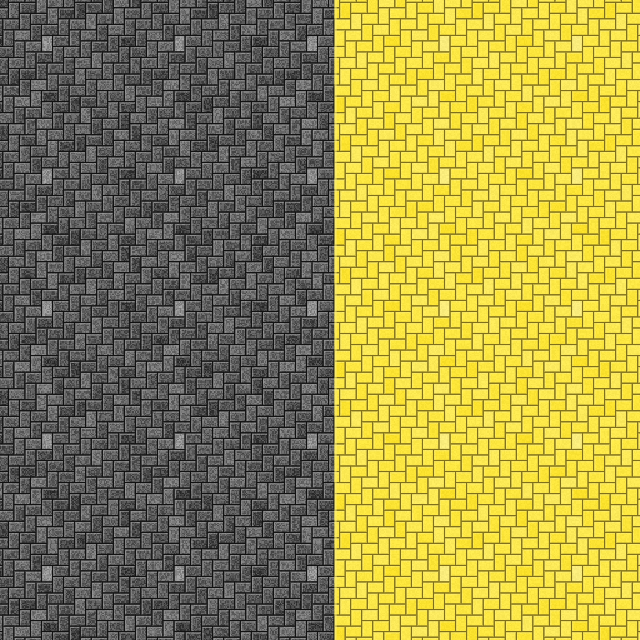
Reproduce this pattern procedurally as a WebGL 1 fragment shader.

```glsl
precision highp float;
// Herringbone paving of 3:2 bricks, charcoal on the left and yellow on the right.

uniform vec2 u_resolution;

const float UNIT = 0.207031 / 24.0;         // bricks are 3 by 2 units
const float REPEAT = 24.0;                  // units before the shades recur
const vec2 ANCHOR = vec2(0.4789, 0.5048);   // lower left of the palest brick
const float BORDER = 0.5225;                // where charcoal meets yellow
const float TRIM = 0.0035;                  // pale strip along the border
const float JOINT = 0.12;                   // half width of a joint, in units
const float BEVEL = 0.24;                   // width of the lit rim, in units
const float GRAIN = 512.0;                  // grains across the canvas

const vec3 CHARCOAL = vec3(0.355);
const vec3 CHARCOAL_RIM = vec3(0.56);
const vec3 CHARCOAL_JOINT = vec3(0.07);
const vec3 YELLOW = vec3(0.99, 0.91, 0.27);
const vec3 YELLOW_DEEP = vec3(0.98, 0.88, 0.16);
const vec3 YELLOW_PALE = vec3(0.98, 0.93, 0.50);
const vec3 YELLOW_JOINT = vec3(0.50, 0.44, 0.10);

float hash(vec2 p) {
  vec3 q = fract(p.xyx * 0.1031);
  q += dot(q, q.yzx + 33.33);
  return fract((q.x + q.y) * q.z);
}

float boxDistance(vec2 p, vec2 halfSize) {
  vec2 d = abs(p) - halfSize;
  return length(max(d, 0.0)) + min(max(d.x, d.y), 0.0);
}

// Keeps the brick nearest to p: its corner, half size and signed distance.
void tryBrick(vec2 p, vec2 corner, vec2 size,
              inout vec2 bestCorner, inout vec2 bestHalf, inout float best) {
  float d = boxDistance(p - corner - 0.5 * size, 0.5 * size);
  if (d < best) {
    best = d;
    bestCorner = corner;
    bestHalf = 0.5 * size;
  }
}

void main() {
  vec2 uv = gl_FragCoord.xy / u_resolution;
  vec2 p = (uv - ANCHOR) / UNIT + vec2(3.0, 0.0);
  float pixel = 1.0 / (min(u_resolution.x, u_resolution.y) * UNIT);

  // Herringbone lattice: steps of (2,-2) and (3,3), two bricks at each node
  vec2 base = floor(vec2((p.x - p.y) / 4.0, (p.x + p.y) / 6.0));
  vec2 corner = vec2(0.0);
  vec2 halfSize = vec2(1.0);
  float dist = 100.0;
  for (int i = -1; i <= 1; i++) {
    for (int j = -1; j <= 0; j++) {
      vec2 node = base + vec2(float(i), float(j));
      vec2 origin = node.x * vec2(2.0, -2.0) + node.y * vec2(3.0);
      tryBrick(p, origin, vec2(3.0, 2.0), corner, halfSize, dist);
      tryBrick(p, origin + vec2(3.0, 0.0), vec2(2.0, 3.0),
               corner, halfSize, dist);
    }
  }

  // Shade of each brick, recurring with the paving block
  vec2 id = mod(floor(corner + 0.5), REPEAT);
  float shade = hash(id + 7.0) + hash(id + 51.0) - 1.0;
  bool palest = id.x == 3.0 && id.y == 0.0 && halfSize.y > halfSize.x;
  if (palest) shade = 1.9;

  // Joints and the rim lit from the upper left
  float inset = -dist;
  float solid = smoothstep(JOINT - 0.5 * pixel, JOINT + 0.5 * pixel, inset);
  vec2 local = p - corner - halfSize;
  float litInset = min(local.x + halfSize.x, halfSize.y - local.y);
  float rimEnd = JOINT + BEVEL;
  float rim = 1.0 - smoothstep(rimEnd - 0.5 * pixel, rimEnd + 0.5 * pixel, litInset);

  float grain = hash(floor(uv * GRAIN)) - 0.5;

  // Charcoal bricks
  vec3 charcoal = CHARCOAL + 0.11 * shade + 0.22 * grain;
  charcoal = mix(charcoal, CHARCOAL_RIM + 0.1 * grain, 0.8 * rim);
  charcoal = mix(CHARCOAL_JOINT, charcoal, solid);

  // Yellow bricks
  vec3 yellow = mix(YELLOW, YELLOW_PALE, 0.5 * max(shade, 0.0));
  yellow = mix(yellow, YELLOW_DEEP, clamp(-shade, 0.0, 1.0));
  yellow = mix(yellow, YELLOW_PALE, 0.5 * rim) + 0.04 * grain;
  yellow = mix(YELLOW_JOINT, yellow, solid);

  // Border between the halves
  float soft = 0.5 / u_resolution.x;
  float trim = 1.0 - smoothstep(TRIM - soft, TRIM + soft, uv.x - BORDER);
  yellow = mix(yellow, YELLOW_PALE, 0.6 * trim);
  float side = smoothstep(BORDER - soft, BORDER + soft, uv.x);
  gl_FragColor = vec4(clamp(mix(charcoal, yellow, side), 0.0, 1.0), 1.0);
}
```
